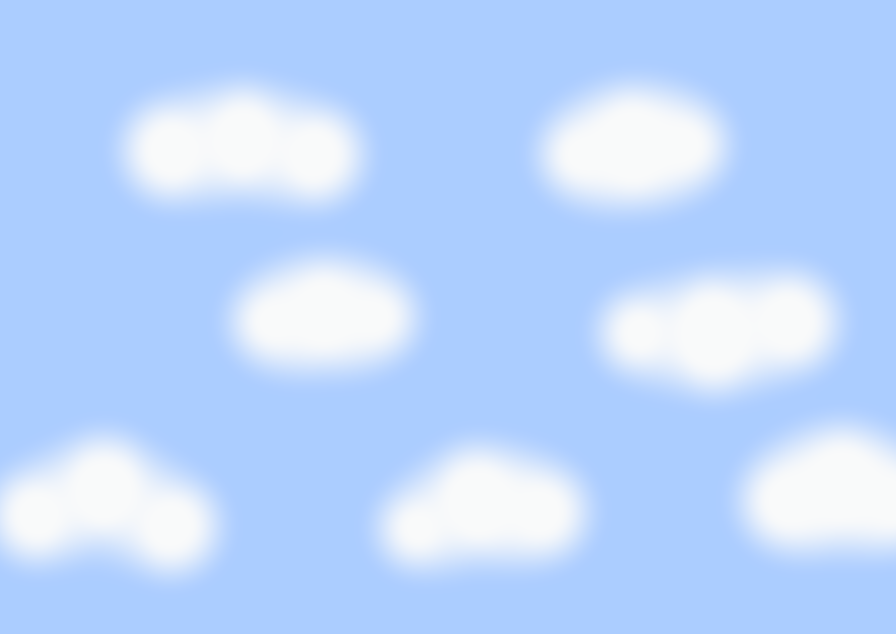
Reproduce this texture procedurally as a WebGL 1 fragment shader.

```glsl
precision highp float;
// Soft, blurred white clouds scattered in staggered rows on a pale blue sky.

uniform vec2 u_resolution;

const vec3 SKY_BLUE = vec3(0.672, 0.802, 1.0);
const vec3 CLOUD_WHITE = vec3(0.975, 0.979, 0.981);
const int ROWS = 3;
const int COLUMNS = 3;
const int LOBES = 3;

float hash(vec2 cell, float salt) {
  vec3 p = fract(vec3(cell.xyx + salt) * vec3(0.1031, 0.1130, 0.0973));
  p += dot(p, p.yzx + 33.33);
  return fract((p.x + p.y) * p.z);
}

// Random value between -1 and 1
float signedHash(vec2 cell, float salt) {
  return 2.0 * hash(cell, salt) - 1.0;
}

float smoothMin(float a, float b, float blend) {
  float h = max(blend - abs(a - b), 0.0) / blend;
  return min(a, b) - 0.25 * h * h * blend;
}

// Distance to a cloud: a large middle lobe between two smaller ones
float cloudDistance(vec2 p, vec2 cell) {
  float reach = mix(0.07, 0.118, hash(cell, 3.7));
  float dist = 1.0;
  for (int i = 0; i < LOBES; i++) {
    float side = float(i) - 1.0;
    float salt = 11.3 + 5.1 * float(i);
    vec2 center = vec2(side * reach, 0.022 * signedHash(cell, salt));
    center.y += 0.012 - 0.022 * abs(side);
    float radius = 0.083 - 0.018 * abs(side);
    radius += 0.009 * signedHash(cell, salt + 2.3);
    dist = smoothMin(dist, length(p - center) - radius, 0.06);
  }
  return dist;
}

// Middle of a cloud in its row; rows shift sideways against each other
vec2 cloudCenter(vec2 cell) {
  float shift = 0.15 + 0.31 * mod(cell.y, 2.0) + 0.06 * cell.y * (2.0 - mod(cell.y, 2.0));
  vec2 jitter = vec2(signedHash(cell, 41.0), signedHash(cell, 47.0));
  return vec2(shift + 0.595 * cell.x, 0.19 + 0.297 * cell.y) + 0.015 * jitter;
}

// Wide blurred edge with a longer tail towards the sky
float softCoverage(float dist) {
  float inside = 1.0 - smoothstep(-0.04, 0.05, dist);
  return pow(inside, 1.25);
}

void main() {
  vec2 p = gl_FragCoord.xy / u_resolution.y;
  float dist = 1.0;

  for (int row = 0; row < ROWS; row++) {
    for (int column = 0; column < COLUMNS; column++) {
      // Only the lowest row is full
      if (row > 0 && column == COLUMNS - 1) continue;
      vec2 cell = vec2(float(column), float(row));
      float cloud = cloudDistance(p - cloudCenter(cell), cell);
      dist = smoothMin(dist, cloud, 0.03);
    }
  }

  gl_FragColor = vec4(mix(SKY_BLUE, CLOUD_WHITE, softCoverage(dist)), 1.0);
}
```
